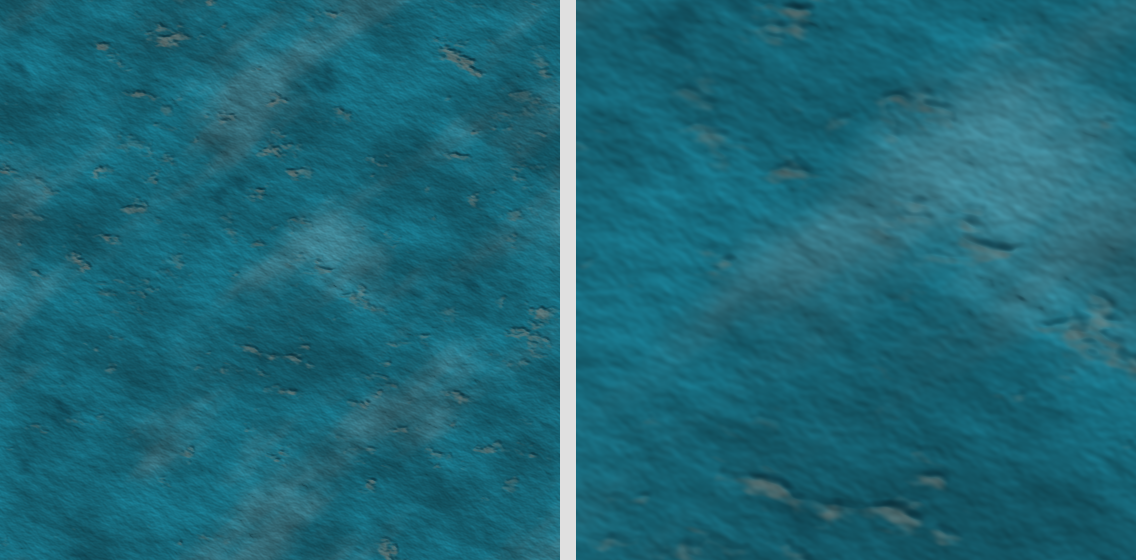
Left: the whole. Right: its middle third, enlarged.
Reproduce this texture procedurally as a Shadertoy shader.

```glsl
// Weathered teal paint: mottled tones under diagonal grey haze, with slanted grain,
// dark smudges and small ragged grey chips. All layers are stretched gradient
// noise; the grain is lit by its slope and the chips cast a short shadow.

const vec3 DEEP_TEAL   = vec3(0.070, 0.315, 0.370);
const vec3 BRIGHT_TEAL = vec3(0.095, 0.460, 0.540);
const vec3 HAZE_GREY   = vec3(0.235, 0.425, 0.470);
const vec3 CHIP_GREY   = vec3(0.410, 0.455, 0.445);
const vec3 SHADOW      = vec3(0.040, 0.200, 0.250);

const float HAZE_ANGLE  = 0.68;   // radians, rising to the right
const float GRAIN_ANGLE = -0.42;  // falling to the right
const float CHIP_ANGLE  = -0.18;

const vec2 TONE_SCALE   = vec2(5.0, 8.0);
const vec2 HAZE_SCALE   = vec2(2.0, 7.0);
const vec2 GRAIN_SCALE  = vec2(19.0, 37.0);
const vec2 CHIP_SCALE   = vec2(12.0, 24.0);
const vec2 SMUDGE_SCALE = vec2(7.0, 15.0);

const vec2 LIGHT_STEP   = vec2(0.0006, 0.0013);
const vec2 CHIP_SHADOW  = vec2(0.0025, 0.0040);
const float GRAIN_DEPTH = 0.68;
const float HAZE_AMOUNT = 0.80;
const float CHIP_AMOUNT = 0.78;

// Random unit vector for a lattice point
vec2 latticeGradient(vec2 cell) {
    vec3 h = fract(cell.xyx * vec3(0.1031, 0.1030, 0.0973));
    h += dot(h, h.yzx + 33.33);
    float angle = 6.2832 * fract((h.x + h.y) * h.z);
    return vec2(cos(angle), sin(angle));
}

float gradientNoise(vec2 p) {
    vec2 cell = floor(p);
    vec2 f = p - cell;
    vec2 u = f * f * f * (f * (f * 6.0 - 15.0) + 10.0);
    vec2 e = vec2(1.0, 0.0);
    float a = dot(latticeGradient(cell), f);
    float b = dot(latticeGradient(cell + e.xy), f - e.xy);
    float c = dot(latticeGradient(cell + e.yx), f - e.yx);
    float d = dot(latticeGradient(cell + e.xx), f - e.xx);
    return mix(mix(a, b, u.x), mix(c, d, u.x), u.y);
}

// Octaves of noise; a larger gain gives a rougher sum
float fbm(vec2 p, int octaves, float gain) {
    float sum = 0.0;
    float amplitude = 0.5;
    for (int i = 0; i < octaves; i++) {
        sum += amplitude * gradientNoise(p);
        p = p * 2.03 + vec2(17.3, 41.7);
        amplitude *= gain;
    }
    return sum;
}

// Coordinates whose x axis runs along the given angle
vec2 along(vec2 p, float angle) {
    float c = cos(angle);
    float s = sin(angle);
    return vec2(c * p.x + s * p.y, c * p.y - s * p.x);
}

float grainHeight(vec2 p) {
    return fbm(along(p, GRAIN_ANGLE) * GRAIN_SCALE + 70.0, 4, 0.6);
}

// Soft, ragged coverage of the chips, gathered into loose clusters
float chipMask(vec2 p) {
    float flakes = fbm(along(p, CHIP_ANGLE) * CHIP_SCALE + 130.0, 4, 0.68);
    float cluster = fbm(p * 5.0 + 210.0, 2, 0.5);
    return smoothstep(0.19, 0.45, flakes + 0.6 * cluster);
}

void mainImage(out vec4 fragColor, in vec2 fragCoord) {
    vec2 p = fragCoord / iResolution.y;

    // Mottled paint
    float tone = fbm(along(p, GRAIN_ANGLE) * TONE_SCALE + 10.0, 6, 0.58);
    vec3 color = mix(DEEP_TEAL, BRIGHT_TEAL, smoothstep(-0.44, 0.40, tone));

    // Dark smudges
    float smudge = fbm(along(p, -0.65) * SMUDGE_SCALE + 300.0, 4, 0.55);
    color = mix(color, SHADOW, 0.45 * smoothstep(0.17, 0.42, smudge));

    // Diagonal haze over softer clouds
    float streaks = fbm(along(p, HAZE_ANGLE) * HAZE_SCALE + 50.0, 5, 0.55);
    float clouds = fbm(p * 3.0 + 90.0, 4, 0.5);
    float haze = smoothstep(-0.03, 0.32, 0.9 * streaks + 0.6 * clouds);
    color = mix(color, HAZE_GREY * (1.0 + 0.9 * tone), HAZE_AMOUNT * haze);

    // Chips, some of them faded, with a shadow on their upper right
    float chip = chipMask(p);
    float shade = max(chipMask(p - CHIP_SHADOW) - chip, 0.0);
    float fade = mix(0.4, 1.0, smoothstep(-0.20, 0.15, fbm(p * 9.0 + 400.0, 2, 0.5)));
    color = mix(color, CHIP_GREY, CHIP_AMOUNT * chip * fade);
    color = mix(color, SHADOW, 0.9 * shade * fade);

    // Lit grain and small pits
    float slope = grainHeight(p - LIGHT_STEP) - grainHeight(p + LIGHT_STEP);
    float rough = smoothstep(-0.20, 0.25, clouds + 0.6 * smudge);
    color *= 1.0 + GRAIN_DEPTH * slope;
    color = mix(color, SHADOW, 0.7 * rough * smoothstep(0.17, 0.38, -slope));

    fragColor = vec4(clamp(color, 0.0, 1.0), 1.0);
}
```
